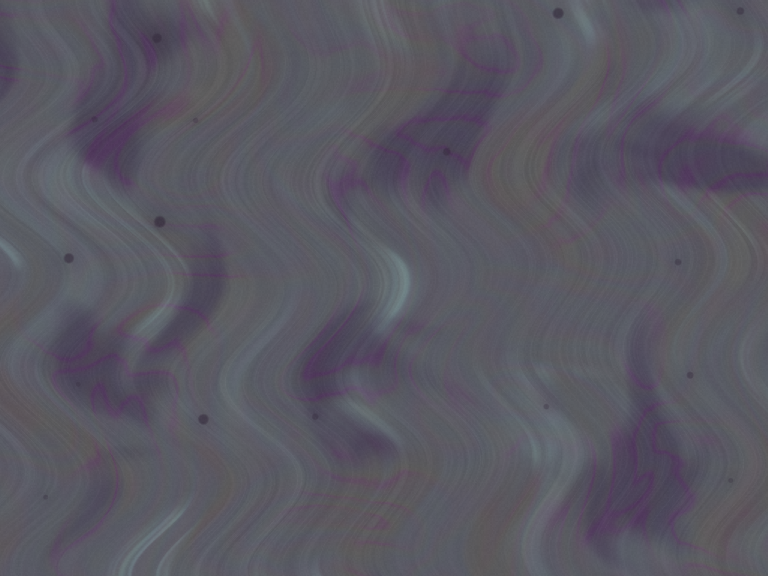
Give the GLSL for this texture, as a Shadertoy shader.

```glsl
// Dim grey-violet film of fine upright strands that sway together in waves.
// Layered sines bend the strands and place purple stains, iridescent fringes
// and teal sheen; a cellular grid scatters a few dark specks.

const float TAU = 6.2831853;
const vec3 SLATE = vec3(0.352, 0.354, 0.388);
const vec3 PLUM = vec3(0.292, 0.262, 0.340);
const vec3 UMBER = vec3(0.362, 0.345, 0.355);
const vec3 MIST = vec3(0.382, 0.405, 0.435);
const vec3 TEAL_GLOW = vec3(0.065, 0.105, 0.095);
const vec3 MAGENTA_SHIFT = vec3(0.012, -0.042, 0.022);

vec2 hash2(vec2 cell) {
    vec3 h = fract(cell.xyx * vec3(0.1031, 0.1030, 0.0973));
    h += dot(h, h.yzx + 33.33);
    return fract((h.xx + h.yz) * h.zy);
}

// Irregular smooth field, mostly within -0.6 to 0.6
float layeredSines(vec2 p) {
    float sum = 0.0, amp = 0.5;
    for (int i = 0; i < 4; i++) {
        p = mat2(0.8, -0.6, 0.6, 0.8) * p * 1.55 + 1.3;
        p += 0.6 * sin(p.yx * 1.2);
        sum += amp * sin(p.x) * cos(p.y);
        amp *= 0.6;
    }
    return sum;
}

// Sideways sway of the strands at a point
float sway(vec2 p, float period, float amplitude) {
    float wobble = 0.35 * sin(3.1 * p.x + 0.8) + 0.25 * sin(6.3 * p.x - 4.0 * p.y);
    float wave = -cos(TAU * (p.y - 0.696) / period + wobble);
    float lean = 0.13 * smoothstep(0.75, 1.05, p.y) - 0.1 * p.y;
    return amplitude * (1.0 + 0.2 * sin(4.0 * p.x + 1.0)) * wave + lean;
}

// Strand profile across u, drifting slowly along v
float strands(float u, float v, float freq) {
    float sum = 0.0, amp = 0.4;
    for (int i = 0; i < 5; i++) {
        float k = float(i);
        float bend = 1.2 * sin(freq * 0.37 * u + 4.0 * v + k * 2.1);
        sum += amp * sin(freq * u + bend + k * 1.9 - 1.5 * v);
        freq *= 1.6;
        amp *= 0.82;
    }
    return sum;
}

// Sparse soft dots, one at most in each cell
float specks(vec2 p, float scale, float share, float radius) {
    vec2 cell = floor(p * scale);
    vec2 seed = hash2(cell + 7.0);
    vec2 centre = (cell + 0.2 + 0.6 * hash2(cell + 31.0)) / scale;
    float r = radius * mix(0.35, 1.0, seed.y);
    float d = length(p - centre);
    float dot_ = 1.0 - smoothstep(r * 0.55, r * 1.15, d);
    float halo = 0.22 * exp(-d * d / (r * r * 8.0));
    return step(seed.x, share) * max(dot_, halo) * mix(0.4, 1.0, seed.y);
}

void mainImage(out vec4 fragColor, in vec2 fragCoord) {
    vec2 p = fragCoord / iResolution.y;
    vec2 q = vec2(p.x - sway(p, 0.335, 0.055), p.y);
    vec2 drift = mix(p, q, 0.5);

    // Broad tones: mist, umber and plum stains
    float stain = layeredSines(drift * vec2(6.5, 5.5) + 2.7);
    float warmth = layeredSines(q * vec2(9.0, 4.0) + 11.0);
    float haze = layeredSines(q * vec2(11.0, 3.5) + 23.0);
    vec3 col = mix(SLATE, UMBER, 0.8 * smoothstep(0.0, 0.5, warmth));
    col = mix(col, MIST, 0.75 * smoothstep(0.05, 0.6, haze));
    col = mix(col, PLUM, 0.9 * smoothstep(0.08, 0.62, stain));

    // Fine strands with thin bright and dark edges
    float strand = strands(q.x, q.y, 40.0);
    float thread = strands(q.x + 3.7, q.y, 75.0);
    float patchy = 0.6 + 0.6 * smoothstep(-0.4, 0.4, layeredSines(q * 6.0 + 41.0));
    col += 0.014 * strand * patchy * vec3(0.8, 1.1, 1.0);
    col += 0.016 * patchy * pow(max(1.0 - abs(thread), 0.0), 5.0);
    col -= 0.014 * patchy * pow(max(1.0 - abs(strand - 0.3), 0.0), 7.0);

    // Iridescent tint and thin magenta contour fringes
    float film = layeredSines(drift * vec2(7.0, 6.0) + 57.0);
    float phase = 15.0 * film + 0.6 * strand;
    col += 0.006 * cos(phase + vec3(0.0, 2.1, 4.2));
    float fringe = pow(0.5 + 0.5 * cos(phase), 9.0);
    col += MAGENTA_SHIFT * fringe * smoothstep(-0.15, 0.4, stain + 0.3 * warmth);

    // Teal sheen on scattered bends
    float lobe = smoothstep(0.22, 0.65, layeredSines(q * vec2(8.0, 5.0) + 83.0));
    float glint = smoothstep(-0.3, 1.2, thread + 0.4 * strand);
    col += TEAL_GLOW * lobe * (0.2 + 0.9 * glint) * (1.0 - smoothstep(0.1, 0.5, stain));

    // Specks and faint grain
    float speck = specks(p, 4.5, 0.25, 0.012);
    col = mix(col, vec3(0.20, 0.16, 0.23), 0.7 * speck);
    col += 0.014 * (hash2(floor(p * 384.0)).x - 0.5);

    fragColor = vec4(col, 1.0);
}
```
